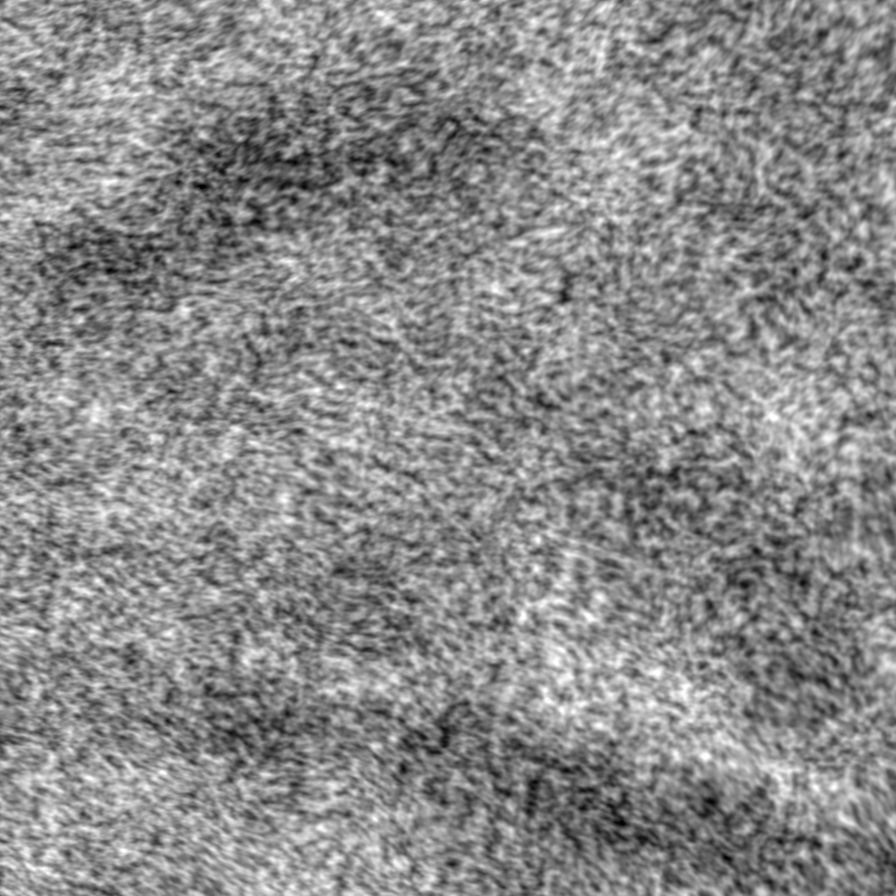
A Shadertoy shader for this texture:

```glsl
#define MEAN_GREY 0.552
#define GRAIN_CONTRAST 0.39
#define GRAIN_SCALE 22.0
#define GRAIN_STRETCH 1.4
#define PATCH_CONTRAST 0.16
#define PATCH_SCALE 4.0
#define BAND_SLOPE -0.2

vec2 randomDirection(vec2 cell) {
    float angle = 6.2832 * fract(sin(dot(cell, vec2(127.1, 311.7))) * 43758.5453);
    return vec2(cos(angle), sin(angle));
}

float gradientNoise(vec2 p) {
    vec2 cell = floor(p), f = fract(p);
    vec2 w = f * f * f * (f * (f * 6.0 - 15.0) + 10.0);
    vec2 right = vec2(1, 0), up = vec2(0, 1);
    float a = dot(randomDirection(cell), f);
    float b = dot(randomDirection(cell + right), f - right);
    float c = dot(randomDirection(cell + up), f - up);
    float d = dot(randomDirection(cell + 1.0), f - 1.0);
    return mix(mix(a, b, w.x), mix(c, d, w.x), w.y);
}

mat2 rotation(float angle) {
    float c = cos(angle), s = sin(angle);
    return mat2(c, -s, s, c);
}

float softSpot(vec2 p, vec2 center, vec2 radius) {
    vec2 d = (p - center) / radius;
    return exp(-dot(d, d));
}

float softBand(float d, float width) {
    return exp(-d * d / (width * width));
}

// Cloudy patches over several sizes
float patches(vec2 p) {
    float sum = 0.0, amplitude = PATCH_CONTRAST, scale = PATCH_SCALE;
    for (int i = 0; i < 3; i++) {
        sum += amplitude * gradientNoise(p * scale * vec2(1.0, GRAIN_STRETCH) + float(i) * 17.3);
        amplitude *= 0.87;
        scale *= 2.0;
    }
    return sum;
}

// Slightly flattened grains, strongest at the middle sizes
float grain(vec2 p) {
    float sum = 0.0, scale = GRAIN_SCALE;
    for (int i = 0; i < 5; i++) {
        float k = float(i), offset = k - 2.4;
        vec2 q = rotation(0.3 * sin(k * 2.0)) * p * vec2(1.0, GRAIN_STRETCH);
        sum += exp(-offset * offset / 2.4) * gradientNoise(q * scale + k * 31.7);
        scale *= 1.6;
    }
    return GRAIN_CONTRAST * sum;
}

// Large light and dark regions
float regions(vec2 p) {
    vec2 wobble = 0.05 * vec2(gradientNoise(p * 7.0), gradientNoise(p * 7.0 + 40.0));
    p += wobble;
    float ridge = p.y - 0.32 - BAND_SLOPE * p.x;
    float tone = 0.11 * softBand(ridge, 0.03) * smoothstep(0.05, 0.2, p.x);
    tone -= 0.15 * softBand(ridge + 0.085, 0.06) * smoothstep(0.05, 0.25, p.x);
    tone -= 0.19 * softSpot(p, vec2(0.31, 0.82), vec2(0.09, 0.07));
    tone -= 0.15 * softSpot(p, vec2(0.12, 0.70), vec2(0.07, 0.05));
    tone -= 0.10 * softSpot(p, vec2(0.47, 0.84), vec2(0.09, 0.05));
    tone -= 0.09 * softSpot(p, vec2(0.76, 0.41), vec2(0.11, 0.07));
    tone += 0.11 * softSpot(p, vec2(0.10, 0.91), vec2(0.12, 0.09));
    tone += 0.15 * softSpot(p, vec2(0.33, 0.02), vec2(0.12, 0.04));
    tone += 0.12 * softSpot(p, vec2(0.03, 0.06), vec2(0.06, 0.10));
    return tone;
}

void mainImage(out vec4 fragColor, in vec2 fragCoord) {
    vec2 p = fragCoord / iResolution.y;

    // The layers fall to the right below and rise to the right above
    vec2 flow = p;
    flow.y -= (p.x - 0.5) * mix(-0.28, 0.2, p.y);
    flow += 0.012 * vec2(gradientNoise(p * 9.0 + 5.0), gradientNoise(p * 9.0 + 60.0));

    float grey = MEAN_GREY + regions(p) + patches(flow) + grain(flow);
    fragColor = vec4(vec3(clamp(grey, 0.0, 1.0)), 1.0);
}
```
